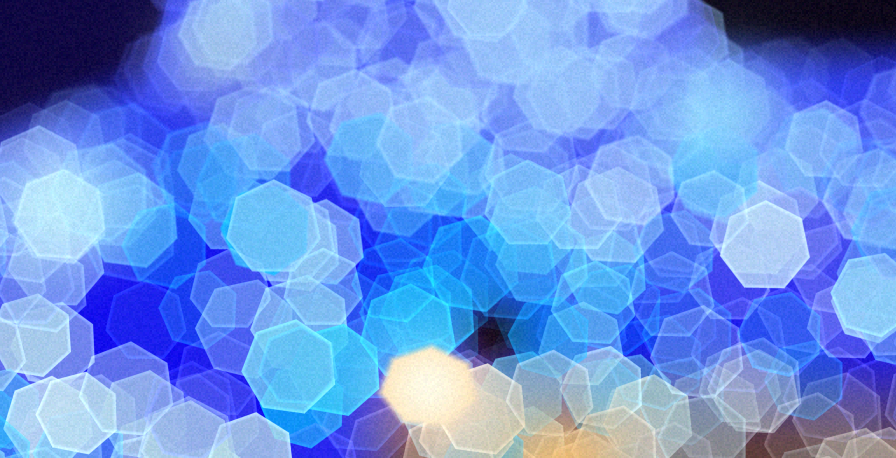
Give the GLSL for this background, as a Shadertoy shader.

```glsl
vec3 hash3(vec2 p) {
    vec3 q = fract(p.xyx * vec3(0.1031, 0.1030, 0.0973));
    q += dot(q, q.yxz + 33.33);
    return fract((q.xxy + q.yzz) * q.zyx);
}

float valueNoise(vec2 p) {
    vec2 i = floor(p), f = fract(p);
    f = f * f * (3.0 - 2.0 * f);
    float low = mix(hash3(i).x, hash3(i + vec2(1, 0)).x, f.x);
    float high = mix(hash3(i + vec2(0, 1)).x, hash3(i + 1.0).x, f.x);
    return mix(low, high, f.y);
}

float glow(vec2 p, vec2 centre, float radius) {
    vec2 d = (p - centre) / radius;
    return exp(-dot(d, d));
}

// Signed distance to the sides of a seven-bladed aperture
float heptagon(vec2 p, float radius, float turn) {
    float sector = 6.28319 / 7.0;
    float a = mod(atan(p.y, p.x) + turn, sector) - 0.5 * sector;
    return length(p) * cos(a) - radius * cos(0.5 * sector);
}

// Upper limit of the lights, leaving both top corners dark
float skyline(float x) {
    float left = 0.64 + 0.42 * x + 0.6 * smoothstep(0.3, 0.5, x);
    float right = 0.82 + 0.4 * (1.0 - smoothstep(1.34, 1.58, x));
    return min(left, right);
}

float warmth(vec2 p) {
    return (1.0 - smoothstep(0.0, 0.28, p.y)) * smoothstep(0.72, 0.92, p.x);
}

vec3 backdrop(vec2 p) {
    vec3 col = mix(vec3(0.07, 0.05, 0.93), vec3(0.15, 0.2, 0.93), smoothstep(0.3, 0.8, p.y));
    col = mix(col, vec3(0.4, 0.26, 0.15), 0.9 * warmth(p));
    col = mix(col, vec3(0.05, 0.03, 0.12), glow(p, vec2(1.08, 0.27), 0.09));
    float night = smoothstep(-0.02, 0.14, p.y - skyline(p.x));
    vec3 dark = mix(vec3(0.06, 0.03, 0.26), vec3(0.05, 0.03, 0.1), smoothstep(0.2, 1.5, p.x));
    return mix(col, dark, night);
}

// Groups of nearly white lamps
float paleGroup(vec2 c) {
    return glow(c, vec2(1.62, 0.45), 0.12) + glow(c, vec2(1.36, 0.55), 0.1)
        + glow(c, vec2(1.88, 0.32), 0.13) + glow(c, vec2(0.55, 0.27), 0.1)
        + glow(c, vec2(0.12, 0.12), 0.13) + glow(c, vec2(0.13, 0.55), 0.16);
}

vec3 lampColour(vec2 c, vec3 rnd) {
    vec3 pale = mix(vec3(0.72, 0.86, 0.9), vec3(0.62, 0.79, 0.98), smoothstep(0.2, 0.6, c.y));
    vec3 col = mix(vec3(0.36, 0.4, 0.94), pale, smoothstep(0.25, 0.55, rnd.x));
    col = mix(col, vec3(0.05, 0.66, 0.98), step(0.78, rnd.y) * (1.0 - smoothstep(0.5, 0.8, c.y)));
    float cyan = glow(c, vec2(0.89, 0.34), 0.13) + glow(c, vec2(1.03, 0.45), 0.13)
        + 0.8 * glow(c, vec2(0.7, 0.18), 0.1) + 0.6 * glow(c, vec2(1.32, 0.4), 0.13)
        + 0.5 * glow(c, vec2(0.35, 0.48), 0.22);
    col = mix(col, vec3(0.04, 0.76, 0.99), min(cyan, 0.9));
    col = mix(col, vec3(0.78, 0.89, 0.97), min(0.8 * paleGroup(c), 0.8));
    return mix(col, vec3(0.77, 0.72, 0.66), 0.8 * warmth(c) * step(0.3, rnd.z));
}

void mainImage(out vec4 fragColor, in vec2 fragCoord) {
    vec2 p = fragCoord / iResolution.y;
    float pixel = 0.7 / iResolution.y;
    vec3 col = backdrop(p);

    // Overlapping translucent lamps on jittered grids
    for (int layer = 0; layer < 5; layer++) {
        vec2 shift = vec2(0.37, 0.61) * float(layer);
        vec2 cell = floor(p / 0.14 + shift);
        for (int j = -1; j <= 1; j++)
        for (int i = -1; i <= 1; i++) {
            vec2 id = cell + vec2(i, j);
            vec2 seed = id + 41.0 * float(layer) + 100.0;
            vec3 place = hash3(seed);
            vec3 look = hash3(seed + 317.0);
            vec2 c = (id + place.xy - shift) * 0.14;
            float far = smoothstep(0.3, 0.85, c.y);

            float present = step(place.z, mix(0.5, 0.8, far));
            present *= 1.0 - smoothstep(-0.04, 0.04, c.y - skyline(c.x));
            present *= 1.0 - smoothstep(0.35, 0.7, glow(c, vec2(1.07, 0.26), 0.15));

            float d = heptagon(p - c, mix(0.088, 0.112, look.z), 0.2 + 0.3 * look.y);
            float blur = pixel + 0.007 * far * look.y;
            float body = 1.0 - smoothstep(-blur, blur, d);
            float rim = body * smoothstep(-0.008 - blur, -0.002, d);
            float opacity = mix(mix(0.18, 0.16, far), mix(0.72, 0.5, far), look.x * look.x);
            opacity *= mix(0.45, 1.5, smoothstep(0.2, 0.8, valueNoise(c * 4.5 + 7.0)));
            opacity = min(opacity + 0.2 * paleGroup(c), 0.8);
            vec3 tint = lampColour(c, look);
            col = mix(col, tint, present * body * opacity);
            col += tint * rim * present * mix(0.15, 0.07, far);
        }
    }

    // Broad haze over the brightest clusters
    col = mix(col, vec3(0.78, 0.98, 1.0), 0.7 * glow(p, vec2(0.13, 0.56), 0.13));
    col = mix(col, vec3(0.6, 0.93, 1.0), 0.7 * glow(p, vec2(1.58, 0.75), 0.13));
    col = mix(col, vec3(0.6, 0.8, 0.99), 0.45 * glow(p, vec2(1.2, 0.83), 0.18));
    col = mix(col, vec3(0.66, 0.78, 0.88), 0.55 * glow(p, vec2(0.47, 0.87), 0.12));

    // Warm ground light and the single cream lamp
    col = mix(col, vec3(1.0, 0.74, 0.38), 0.75 * glow(p, vec2(1.22, -0.03), 0.13));
    vec2 lamp = p - vec2(0.935, 0.155);
    col += vec3(0.3, 0.14, 0.02) * glow(lamp, vec2(0.0), 0.14);
    float cream = 1.0 - smoothstep(-0.012, 0.012, heptagon(lamp * vec2(1.0, 1.2), 0.108, 0.3));
    vec3 creamColour = mix(vec3(1.0, 0.86, 0.66), vec3(1.0, 0.98, 0.9), glow(lamp, vec2(0.0), 0.1));
    col = mix(col, creamColour, cream);

    // Fine sensor grain
    vec3 grain = hash3(floor(p * 262.0) + 50.0) - 0.5;
    col += 0.035 * grain + 0.035 * grain.x;

    fragColor = vec4(clamp(col, 0.0, 1.0), 1.0);
}
```
